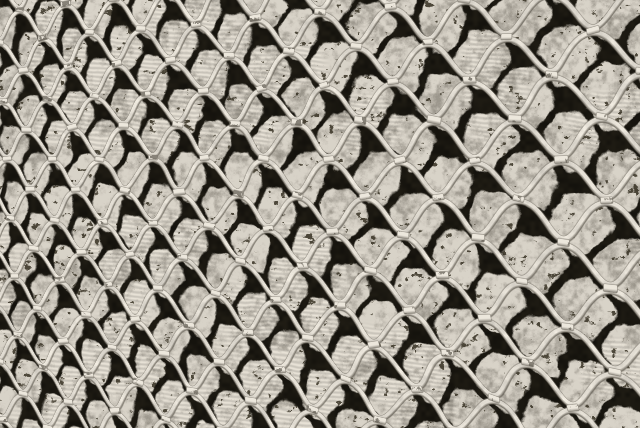
A WebGL 2 fragment shader for this pattern:

```glsl
#version 300 es
precision highp float;
uniform vec2 u_resolution;
out vec4 outColor;

#define ORIGIN vec2(0.352, 0.371)
#define CELL vec2(0.124, 0.0762)
#define PERSPECTIVE 0.0365
#define LEAN 0.064
#define WIRE_HALF 0.0060
#define SHADOW_HALF 0.0060
#define SHADOW_SHIFT vec2(0.17, 0.56)
#define KNOT_RADIUS 0.0205
#define CLIP_HALF vec2(0.0118, 0.0068)
#define ROUGHNESS 0.010

const float TAU = 6.28319;
const vec3 PAINT = vec3(0.89, 0.87, 0.83);
const vec3 PLASTER = vec3(0.80, 0.78, 0.74);
const vec3 STAIN = vec3(0.60, 0.58, 0.54);
const vec3 GRIME = vec3(0.36, 0.34, 0.30);
const vec3 SHADE = vec3(0.095, 0.085, 0.06);

float hash(vec2 p) {
  vec3 q = fract(p.xyx * 0.1031);
  q += dot(q, q.yzx + 33.33);
  return fract((q.x + q.y) * q.z);
}

float noise(vec2 p) {
  vec2 i = floor(p), f = fract(p);
  f = f * f * (3.0 - 2.0 * f);
  return mix(mix(hash(i), hash(i + vec2(1, 0)), f.x),
             mix(hash(i + vec2(0, 1)), hash(i + vec2(1, 1)), f.x), f.y);
}

float fbm(vec2 p) {
  float sum = 0.0, amp = 0.5;
  for (int i = 0; i < 4; i++) {
    sum += amp * noise(p);
    p = p * 2.03 + 17.1;
    amp *= 0.5;
  }
  return sum / 0.9375;
}

// Signed distance to the centre of the nearest wavy wire, positive below it
float wireDistance(vec2 q, vec2 cell) {
  float nearest = 1.0;
  for (int i = -1; i <= 1; i++) {
    float row = floor(q.y) + float(i);
    float a = TAU * (q.x - 0.5 * mod(row, 2.0));
    float s = sin(a);
    float curve = row + 0.5 - 0.43 * cos(a) - 0.09 * s * s;
    float slope = TAU * (0.43 * s - 0.09 * sin(2.0 * a));
    float d = (q.y - curve) / length(vec2(slope, 1.0) / cell);
    if (abs(d) < abs(nearest)) nearest = d;
  }
  return nearest;
}

// Nearest joint of the staggered lattice
vec2 nearestJoint(vec2 q) {
  float row = floor(q.y + 0.5);
  float stagger = 0.5 * mod(row, 2.0);
  return vec2(floor(q.x - stagger + 0.5) + stagger, row);
}

float smoothMin(float a, float b, float k) {
  float h = max(k - abs(a - b), 0.0) / k;
  return min(a, b) - 0.25 * h * h * k;
}

vec3 plaster(vec2 p) {
  float broad = fbm(p * 14.0), grain = fbm(p * 75.0 + 9.0);
  vec3 c = mix(STAIN, PLASTER * 1.06, smoothstep(0.18, 0.62, 0.4 * broad + 0.6 * grain));
  float combed = smoothstep(0.45, 0.65, noise(p * 7.0 + 31.0));
  float groove = sin(TAU * (p.y * 95.0 + p.x * 9.0 + 1.2 * broad));
  c *= 1.0 + 0.07 * combed * groove;
  float pit = smoothstep(0.69, 0.80, fbm(p * vec2(62.0, 78.0) + 50.0) + 0.12 * (broad - 0.5));
  return mix(c, SHADE * 2.2, 0.85 * pit);
}

void main() {
  vec2 p = gl_FragCoord.xy / u_resolution.y;
  vec2 v = vec2(p.x, 1.0 - p.y);

  // Receding lattice coordinates: x counts columns, y counts rows downward
  float x = v.x - LEAN * (v.y - ORIGIN.y);
  float column = (x - ORIGIN.x) / (0.1113 + PERSPECTIVE * x);
  float depth = 1.0 - PERSPECTIVE * column;
  vec2 q = vec2(column, (v.y - ORIGIN.y) * depth / CELL.y);
  vec2 cell = vec2(CELL.x / depth, CELL.y);
  float px = depth / u_resolution.y;
  q += 0.09 * (vec2(noise(q * 0.8), noise(q * 0.8 + 40.0)) - 0.5);

  // Wall with the ragged shadow of the mesh
  vec3 color = plaster(p);
  vec2 qs = q - SHADOW_SHIFT;
  qs += 0.16 * (vec2(noise(q * 1.7 + 5.0), noise(q * 1.7 + 70.0)) - 0.5);
  vec2 knot = (qs - nearestJoint(qs)) * cell;
  float shadow = smoothMin(abs(wireDistance(qs, cell)) - SHADOW_HALF,
                           length(knot * vec2(0.85, 1.0)) - KNOT_RADIUS, 0.012);
  shadow += ROUGHNESS * (fbm(p * 55.0) - 0.5);
  vec3 dark = SHADE * (0.8 + 0.5 * noise(p * 90.0));
  color = mix(dark, color, smoothstep(-px, px + 0.001, shadow));

  // Round painted wires, lit from above
  float d = wireDistance(q, cell);
  float t = d / WIRE_HALF;
  float wear = fbm(p * 60.0 + 23.0);
  vec3 wire = mix(PAINT, STAIN, smoothstep(0.1, 0.75, t));
  wire = mix(wire, GRIME, 0.8 * smoothstep(0.6, 1.0, t) + 0.6 * smoothstep(0.65, 1.0, -t));
  wire *= 0.88 + 0.22 * wear;
  color = mix(color, wire, smoothstep(px, -px, abs(d) - WIRE_HALF));

  // Clips binding each joint, tilted and chipped a little differently
  vec2 joint = nearestJoint(q);
  float tilt = 0.5 * (hash(joint + 60.0) - 0.5);
  vec2 c = (q - joint) * cell;
  c = mat2(cos(tilt), -sin(tilt), sin(tilt), cos(tilt)) * c;
  vec2 edge = abs(c) - CLIP_HALF * (0.88 + 0.24 * hash(joint + 90.0)) + 0.003;
  float clip = length(max(edge, 0.0)) + min(max(edge.x, edge.y), 0.0) - 0.003;
  vec3 clipColor = mix(PAINT * 1.04, STAIN, smoothstep(0.0, 0.007, c.y));
  clipColor = mix(clipColor, GRIME, 0.6 * smoothstep(-0.0022, 0.0, clip));
  clipColor = mix(clipColor, GRIME, 0.7 * smoothstep(0.62, 0.72, wear));
  color = mix(color, clipColor, smoothstep(px, -px, clip));

  outColor = vec4(color, 1.0);
}
```
